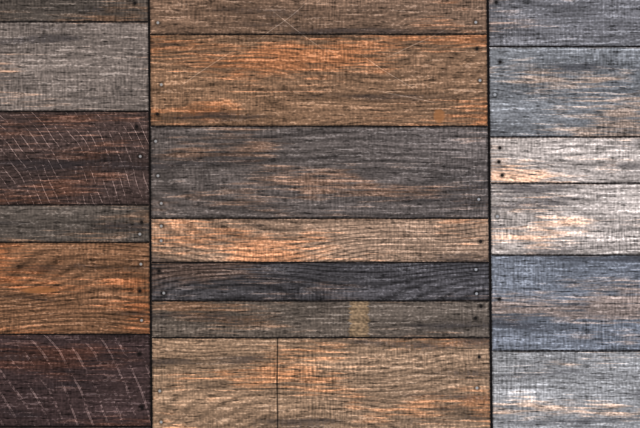
A WebGL 2 fragment shader for this texture:

```glsl
#version 300 es
precision highp float;
// Reclaimed plank wall: three columns of butted boards of uneven height.
// Each board has its own tone and ring strength; stretched gradient noise
// gives fibres, rings and stains, then saw marks, nails and gaps are added.
uniform vec2 u_resolution;
out vec4 fragColor;

// Board edges from the bottom up, eight per column
const float EDGES[24] = float[24](
  -.20, .004, .219, .434, .521, .740, .949, 1.16,
  -.02, .211, .297, .387, .490, .705, .920, 1.13,
  -.05, .180, .404, .572, .680, .891, 1.10, 1.30);

// Board tone in rgb, ring strength in alpha, from the bottom up
const vec4 LEFT_WOOD[7] = vec4[7](
  vec4(.22, .19, .19, .2), vec4(.25, .20, .20, .2), vec4(.45, .33, .25, .7),
  vec4(.34, .31, .29, .2), vec4(.28, .23, .22, .4), vec4(.47, .43, .41, .2),
  vec4(.33, .30, .28, .2));
const vec4 MIDDLE_WOOD[7] = vec4[7](
  vec4(.55, .45, .37, .5), vec4(.38, .34, .31, .2), vec4(.27, .26, .27, .9),
  vec4(.57, .47, .40, .7), vec4(.36, .33, .32, .6), vec4(.49, .38, .30, .4),
  vec4(.45, .36, .30, .3));
const vec4 RIGHT_WOOD[7] = vec4[7](
  vec4(.56, .55, .55, .3), vec4(.42, .43, .46, .2), vec4(.68, .63, .60, .5),
  vec4(.68, .63, .60, .4), vec4(.45, .45, .46, .3), vec4(.41, .40, .41, .2),
  vec4(.41, .40, .41, .2));

float hash(vec2 p) {
  vec3 q = fract(vec3(p.xyx) * .1031);
  q += dot(q, q.yzx + 33.33);
  return fract((q.x + q.y) * q.z);
}

float cornerSlope(vec2 cell, vec2 offset) {
  float angle = 6.2832 * hash(cell);
  return dot(vec2(cos(angle), sin(angle)), offset);
}

float noise(vec2 p) {
  vec2 i = floor(p), f = p - i, s = f * f * f * (f * (f * 6. - 15.) + 10.);
  vec2 e = vec2(1, 0);
  return 1.4 * mix(
    mix(cornerSlope(i, f), cornerSlope(i + e, f - e), s.x),
    mix(cornerSlope(i + e.yx, f - e.yx), cornerSlope(i + 1., f - 1.), s.x), s.y);
}

float fbm(vec2 p) {
  float sum = 0., gain = .6;
  for (int i = 0; i < 4; i++, p = p * 2.1 + 7.3, gain *= .5) sum += gain * noise(p);
  return sum;
}

void main() {
  vec2 p = gl_FragCoord.xy / u_resolution.y;
  float px = 1. / u_resolution.y;

  // Find the column, then the board inside it
  float seamA = .354 - .006 * p.y, seamB = 1.148 - .009 * p.y;
  int column = int(p.x > seamA) + int(p.x > seamB);
  float x0 = column == 0 ? -.45 : column == 1 ? seamA : seamB;
  float x1 = column == 0 ? seamA : column == 1 ? seamB : 2.;
  float y = p.y + .0008 * noise(vec2(p.x * 9., float(column) * 5.));
  int board = 0;
  for (int i = 1; i < 7; i++) if (y > EDGES[column * 8 + i]) board = i;
  float low = EDGES[column * 8 + board], high = EDGES[column * 8 + board + 1];
  vec4 wood = column == 0 ? LEFT_WOOD[board] : column == 1 ? MIDDLE_WOOD[board] : RIGHT_WOOD[board];
  vec2 id = vec2(column, board), seed = 13.7 * id + 4.1;

  // Growth rings: warped level lines, with a long eye in one board
  float level = y * 4. + .38 * noise(p * vec2(2.3, 6.) + seed);
  if (column == 1 && board == 4)
    level = 4. * length(vec2((p.x - .88) * .14, y - .585)) + .03 * noise(p * vec2(5, 14));
  float ring = pow(.5 + .5 * sin(level * 95. + noise(p * vec2(9, 30))), 2.);

  // Streaky stains, fine fibres, short upright saw nicks and pores
  float stain = fbm(p * vec2(2.5, 22) + seed);
  float fibre = noise(p * vec2(9, 150) + seed) + .6 * noise(p * vec2(30, 210) + seed);
  float nick = noise(p * vec2(190, 34) + seed) * (.6 + noise(p * vec2(5, 9) + seed));
  float grit = noise(p * vec2(150, 190)) + .6 * noise(p * vec2(80, 110));
  float pore = smoothstep(.25, .65, noise(p * vec2(35, 170) - seed));
  vec3 color = wood.rgb * (1.06 + .22 * fibre + .22 * nick + .17 * grit - .25 * pore);
  color *= 1. - wood.a * .38 * (ring - .35);
  color *= 1. + .34 * stain;

  // Warm bare wood shows through the dark boards, cool grime dulls the rest
  float bare = smoothstep(.05, .5, fbm(p * vec2(2, 8) - seed) + .25 * fibre);
  color = mix(color, color * vec3(1.22, 1.05, .92), bare);
  color = mix(color, vec3(.22, .21, .23), .4 * smoothstep(.2, .6, .2 * nick - stain));
  color += .07 * smoothstep(.3, .8, fibre + .5 * grit);

  // Curved blade marks on the two darkest left boards
  if (column == 0 && (board == 1 || board == 4)) {
    float r = length(p - vec2(-.30, low - .14)) + .006 * noise(p * 14.);
    float arc = smoothstep(.72, 1., sin(r * (board == 1 ? 190. : 330.)));
    color += vec3(.17, .15, .145) * arc * smoothstep(-.4, .6, noise(p * vec2(14, 20)) + .5 * grit);
  }

  // Pale patch, sanded amber spots and a crack
  if (column == 1 && board == 1)
    color = mix(color, vec3(.60, .49, .37) * (1. + .25 * grit + .2 * fibre),
      .7 * smoothstep(.026, .018, abs(p.x - .839) + .006 * fibre));
  float amber = min(length((p - vec2(.09, .322)) * vec2(.16, 1)), length((p - vec2(1.026, .73)) * vec2(.55, .45)));
  color = mix(color, vec3(.64, .42, .26), .7 * smoothstep(.009, .005, amber + .002 * fibre));
  if (column == 1 && board == 0)
    color *= 1. - .45 * smoothstep(.001 + px, .0003, abs(p.x - .648 - .002 * noise(p * 8.)));

  // Thin stray scratches
  for (int i = 0; i < 6; i++) {
    float k = float(i), angle = mix(-1.2, 1.2, hash(vec2(k, 3)));
    vec2 d = p - vec2(.4 + .6 * hash(vec2(k, 8)), mix(.7, 1., hash(vec2(k, 21))));
    vec2 along = vec2(cos(angle), sin(angle));
    float off = abs(dot(d, vec2(-along.y, along.x)) + .003 * noise(p * 12.));
    color += .11 * smoothstep(.0005 + px, 0., off) * smoothstep(.10, .03, abs(dot(d, along)));
  }

  // Small nail heads and empty holes near the board ends
  for (int i = 0; i < 6; i++) {
    vec2 key = seed + float(i) * 2.3;
    float end = i % 2 == 0 ? x0 + .022 : x1 - .028;
    vec2 nail = vec2(end + .018 * (hash(key) - .5),
      mix(low, high, .17 + .32 * float(i / 2) + .1 * (hash(key + 5.) - .5)));
    float d = length(p - nail), kind = hash(key + 9.);
    if (kind < .35) continue;
    color *= 1. - .3 * smoothstep(.010, .004, d);
    vec3 head = kind > .6 ? vec3(.66, .66, .67) : vec3(.10, .09, .09);
    color = mix(color, head, .9 * smoothstep(.0034 + px, .0034 - px, d));
  }

  // Worn rims, thin dark gaps and cool light from the right
  float rowGap = min(y - low, high - y), sideGap = min(p.x - x0, x1 - p.x);
  float gap = min(rowGap, sideGap - (column == 2 ? .002 : .001));
  color += vec3(.10, .07, .05) * smoothstep(.006, .003, high - y) * smoothstep(-.1, .5, noise(p * vec2(12, 60)));
  color *= mix(.78, 1., smoothstep(.001, .007, gap));
  color = mix(vec3(.09, .08, .08), color, smoothstep(.0012 - px, .0012 + px, gap + .0006 * grit));
  color *= mix(vec3(.98, .97, .96), vec3(1.03, 1.05, 1.08), smoothstep(.3, 1.5, p.x));
  fragColor = vec4(clamp(color, 0., 1.), 1);
}
```
